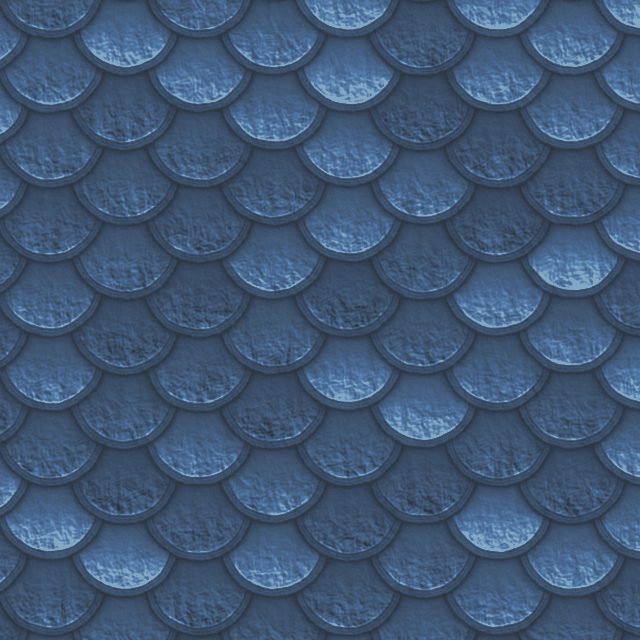
Reproduce this pattern procedurally as a WebGL 2 fragment shader.

```glsl
#version 300 es
precision highp float;

uniform vec2 u_resolution;
out vec4 fragColor;

const float COLUMNS = 4.29;               // scales across the canvas
const float ROW_STEP = 0.25;              // row spacing, in column widths
const float RADIUS = 0.369;
const float RIM = 0.056;
const vec2 ORIGIN = vec2(0.335, 4.402);   // centre of the first scale

vec2 hash2(vec2 p) {
    vec3 h = fract(p.xyx * vec3(0.1031, 0.1030, 0.0973));
    h += dot(h, h.yzx + 33.33);
    return fract((h.xx + h.yz) * h.zy);
}

// Gradient noise, roughly -0.7 to 0.7
float corner(vec2 cell, vec2 offset) {
    float angle = 6.2832 * hash2(cell).x;
    return dot(vec2(cos(angle), sin(angle)), offset);
}

float noise(vec2 p) {
    vec2 i = floor(p), f = p - i;
    vec2 s = f * f * f * (f * (f * 6.0 - 15.0) + 10.0);
    vec2 e = vec2(1.0, 0.0);
    float low = mix(corner(i, f), corner(i + e.xy, f - e.xy), s.x);
    float high = mix(corner(i + e.yx, f - e.yx), corner(i + e.xx, f - e.xx), s.x);
    return mix(low, high, s.y);
}

// Hammered surface height
float dents(vec2 p) {
    vec2 warped = p + 0.025 * vec2(noise(p * 9.0), noise(p * 9.0 + 40.0));
    return noise(warped * vec2(21.0, 17.0)) + 0.55 * noise(warped * 43.0 + 17.0);
}

float relief(vec2 p) {
    return dents(p) - dents(p + vec2(0.008, 0.013));
}

// Soft line of given half width centred on a distance
float line(float dist, float centre, float halfWidth) {
    float x = (dist - centre) / halfWidth;
    return exp(-x * x);
}

// Palette position 0 to 5, from shadow to glint
vec3 palette(float tone) {
    vec3 c = mix(vec3(0.17, 0.20, 0.23), vec3(0.21, 0.27, 0.36), clamp(tone, 0.0, 1.0));
    c = mix(c, vec3(0.25, 0.34, 0.45), clamp(tone - 1.0, 0.0, 1.0));
    c = mix(c, vec3(0.28, 0.40, 0.56), clamp(tone - 2.0, 0.0, 1.0));
    c = mix(c, vec3(0.33, 0.49, 0.67), clamp(tone - 3.0, 0.0, 1.0));
    return mix(c, vec3(0.51, 0.66, 0.77), clamp(tone - 4.0, 0.0, 1.0));
}

// Tone of one scale: local is measured from its centre, depth from its edge
float scaleTone(vec2 local, float depth, vec2 seed, float bump) {
    vec2 p = local + seed * 37.0;
    float glow = smoothstep(-0.08, 0.29, -local.y);
    float gloss = mix(0.25, 2.1, seed.y * seed.y);
    float streak = noise(p * vec2(15.0, 2.5));
    float patches = noise(p * 6.0 + 9.0);

    float face = 1.65 + 0.85 * seed.y + 0.3 * (seed.x - 0.5);
    face += glow * (gloss + 0.65 * streak + 0.9 * patches);
    face += bump * (0.45 + 2.3 * glow) + 0.25 * streak;

    float rim = 1.75 + 0.35 * seed.y + 0.6 * bump + 0.5 * patches;
    rim -= 0.55 * line(depth, 0.026, 0.006);
    rim -= 1.2 * line(depth, 0.0, 0.011);

    float tone = mix(rim, face, smoothstep(RIM - 0.008, RIM + 0.008, depth));
    float facingDown = smoothstep(0.35, 0.95, -local.y / max(length(local), 0.001));
    float glint = facingDown * (1.6 + 0.9 * seed.y + 1.5 * patches);
    tone -= 0.85 * line(depth, RIM - 0.009, 0.008);
    return tone + glint * line(depth, RIM + 0.005, 0.007);
}

void main() {
    vec2 p = gl_FragCoord.xy / u_resolution * COLUMNS - ORIGIN;
    float pixel = COLUMNS / min(u_resolution.x, u_resolution.y);
    float bump = relief(p);
    float wobble = 0.009 * noise(p * 7.0) + 0.003 * noise(p * 24.0);
    float firstRow = ceil((p.y - RADIUS - 0.03) / ROW_STEP);
    float tone = 0.0;

    // Lower rows first; each higher row shades and covers them
    for (int i = 0; i < 5; i++) {
        float row = firstRow + float(i);
        float shift = 0.5 * mod(row, 2.0);
        float column = floor(p.x - shift + 0.5);
        vec2 seed = hash2(vec2(column, row) + 71.0);
        vec2 centre = vec2(column + shift, row * ROW_STEP) + 0.014 * (seed - 0.5);
        vec2 local = p - centre;
        float dist = length(local) - RADIUS + wobble;

        float outside = max(dist, 0.0);
        tone *= 1.0 - 0.75 * exp(-outside / 0.022) - 0.2 * exp(-outside / 0.06);
        float cover = 1.0 - smoothstep(-pixel, pixel, dist);
        tone = mix(tone, scaleTone(local, -dist, seed, bump), cover);
    }

    // Fine grain over the whole surface
    tone += 0.22 * noise(p * 65.0);
    fragColor = vec4(palette(tone), 1.0);
}
```
